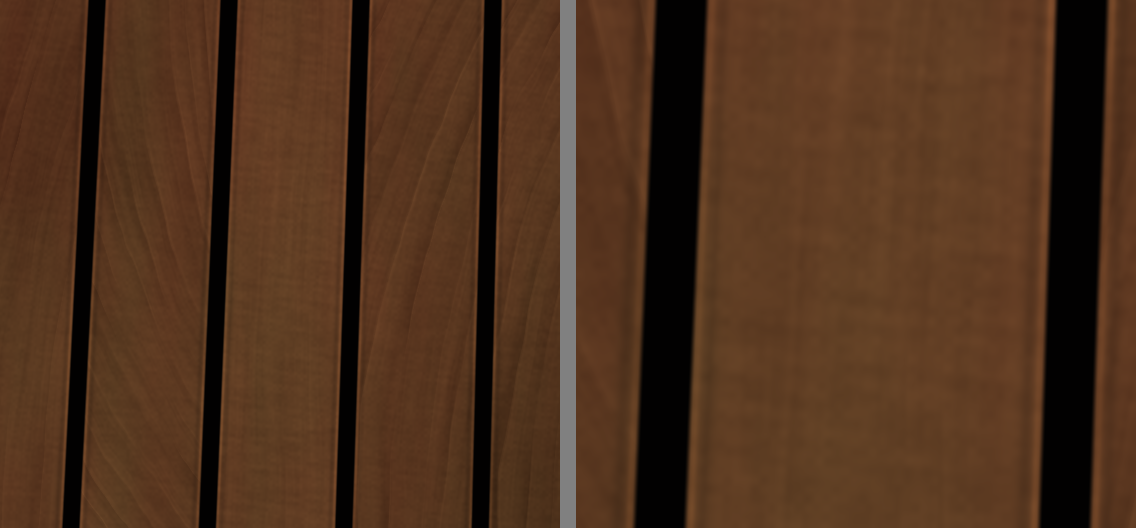
Left: the whole. Right: its middle third, enlarged.
Write a Shadertoy shader that draws this texture.

```glsl
// Dark brown timber planks, slightly leaning, parted by four black gaps.
// Each plank bends its own growth rings with a quadratic; layered value noise
// adds fibres, fine cross ripples and slow changes of tone.

float hash(vec2 p) {
    return fract(sin(dot(p, vec2(127.1, 311.7))) * 43758.5453);
}

float noise(vec2 p) {
    vec2 i = floor(p), f = fract(p);
    f = f * f * (3.0 - 2.0 * f);
    return mix(mix(hash(i), hash(i + vec2(1, 0)), f.x),
               mix(hash(i + vec2(0, 1)), hash(i + vec2(1, 1)), f.x), f.y);
}

float fbm(vec2 p) {
    float sum = 0.0, gain = 0.53;
    for (int i = 0; i < 4; i++) {
        sum += gain * noise(p);
        p = p * 2.03 + 11.7;
        gain *= 0.5;
    }
    return sum;
}

// Brightness of the wood; p.x runs across one plank, p.y up the canvas
float woodTone(vec2 p, int plank) {
    // Per plank: linear ring slope, quadratic ring slope, tone offset
    vec3 style = vec3[5](vec3(0.0, -0.6, -0.05), vec3(3.0, -1.35, -0.02),
                         vec3(0.0, 0.0, 0.10), vec3(0.0, -0.9, -0.03),
                         vec3(0.1, -1.2, -0.04))[plank];
    vec2 seed = vec2(17.3, 9.1) * float(plank);

    // Growth rings: slow darkening, then a thin pale line after the dark edge
    float field = p.x + style.x * p.y + style.y * p.y * p.y;
    field += 0.16 * (fbm(p * vec2(2.5, 2.0) + seed) - 0.5);
    float ring = field * 5.0 + 0.9 * noise(vec2(field * 4.0, 3.0) + seed);
    float phase = fract(ring);
    float strength = hash(vec2(floor(ring), 5.0) + seed) * smoothstep(0.25, 0.6, fbm(p * 3.0 + seed + 40.0));
    strength *= plank == 2 ? 0.25 : 1.0;
    float rings = 0.10 - 0.36 * smoothstep(0.3, 0.94, phase) * (1.0 - smoothstep(0.94, 1.0, phase));
    rings += 0.16 * smoothstep(0.0, 0.03, phase) * (1.0 - smoothstep(0.03, 0.12, phase));

    // Fibres follow the rings, ripples cross them
    float fibre = noise(vec2(field * 24.0, p.y * 3.0) + seed) - 0.5;
    float fine = noise(vec2(field * 60.0, p.y * 9.0) + seed) - 0.5;
    float ripple = noise(vec2(p.x * 7.0, p.y * 115.0 + p.x * 4.0) + seed) - 0.5;
    float grit = noise(vec2(p.x * 45.0, p.y * 170.0) + seed) - 0.5;
    float patches = fbm(p * vec2(2.0, 3.5) + seed + 70.0) - 0.5;

    return 0.53 + style.z + rings * strength + 0.16 * fibre + 0.09 * fine
         + (plank == 2 ? 0.17 : 0.11) * ripple + 0.12 * grit + 0.35 * patches;
}

void mainImage(out vec4 fragColor, in vec2 fragCoord) {
    vec2 uv = fragCoord / iResolution.xy;

    // Gap lines fan out a little towards the bottom
    float spacing = mix(0.2437, 0.2357, uv.y);
    float across = (uv.x - mix(0.1265, 0.1735, uv.y)) / spacing + 1.0;
    int plank = clamp(int(floor(across)), 0, 4);
    vec2 p = vec2(fract(across), uv.y);
    float gapDist = abs(fract(across + 0.5) - 0.5) * spacing;

    // Wood colour, with redder patches and dim outer corners
    float tone = woodTone(p, plank);
    tone -= 0.28 * exp(-18.0 * dot(uv - vec2(0.0, 0.77), uv - vec2(0.0, 0.77)));
    tone -= 0.28 * exp(-14.0 * dot(uv - vec2(0.97, 0.12), uv - vec2(0.97, 0.12)));
    vec3 wood = mix(vec3(0.27, 0.155, 0.085), vec3(0.44, 0.28, 0.165), tone);
    float redness = fbm(vec2(across * 3.0, uv.y * 2.5) + 31.0) - 0.5 + 0.3 * (uv.y - 0.5);
    wood += redness * vec3(0.03, -0.025, -0.005);

    // Pale worn rim beside a soft shadow line, then the black gap
    float rim = exp(-pow((gapDist - 0.0185) / 0.0022, 2.0));
    wood += rim * vec3(0.085, 0.05, 0.025) * (0.5 + 0.7 * noise(vec2(across * 2.0, uv.y * 9.0)));
    wood *= 1.0 - 0.12 * exp(-pow((gapDist - 0.025) / 0.004, 2.0));
    vec3 color = mix(vec3(0.006, 0.005, 0.005), wood, smoothstep(0.0132, 0.0172, gapDist));

    fragColor = vec4(color, 1.0);
}
```
